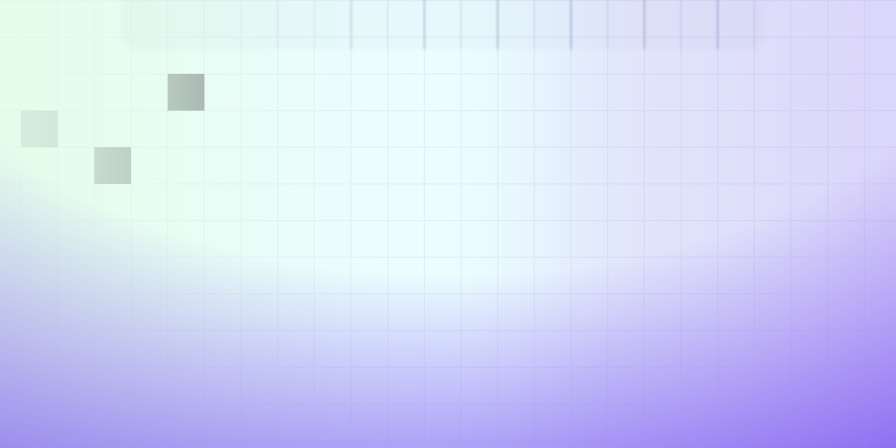
Write a Shadertoy shader that draws this background.

```glsl
// Pastel gradient backdrop: mint to lavender dome over violet, with a fine grid and tiles.

const float CELL = 0.08185;                   // grid spacing, canvas height = 1
const vec2 GRID_ORIGIN = vec2(0.0469, 0.0013); // from the top left corner

const vec3 MINT = vec3(0.90, 0.992, 0.925);
const vec3 ICE = vec3(0.922, 0.992, 1.0);
const vec3 PERIWINKLE = vec3(0.88, 0.895, 0.982);
const vec3 LAVENDER = vec3(0.86, 0.842, 0.98);
const vec3 VIOLET = vec3(0.45, 0.30, 0.94);
const vec3 GRID_INK = vec3(0.58, 0.56, 0.90);
const vec3 PANEL_INK = vec3(0.45, 0.50, 0.66);

float boxDistance(vec2 p, vec2 halfSize, float radius) {
    vec2 q = abs(p) - halfSize + radius;
    return length(max(q, 0.0)) + min(max(q.x, q.y), 0.0) - radius;
}

// Coverage of a shape with signed distance d and edge width blur
float coverage(float d, float blur) {
    return clamp(0.5 - d / blur, 0.0, 1.0);
}

// Distance to the nearest multiple of period
float repeatDistance(float x, float period) {
    return abs(x - period * round(x / period));
}

// Horizontal gradient, t from 0 at the left to 1 at the right
vec3 skyColor(float t) {
    vec3 c = mix(MINT, ICE, smoothstep(0.0, 0.5, t));
    c = mix(c, PERIWINKLE, smoothstep(0.49, 0.75, t));
    return mix(c, LAVENDER, smoothstep(0.7, 1.0, t));
}

// Violet strength outside an ellipse centred on the top edge
float violetGlow(vec2 p, float t) {
    float r = length((p - vec2(1.0, 0.0)) / vec2(1.16, 0.612));
    return max(r - 1.0, 0.0) * mix(0.75, 0.88, t);
}

// Soft panel at the top with its own broader bars
vec3 addPanel(vec3 color, vec2 p, vec2 g) {
    float mask = coverage(boxDistance(p - vec2(0.99, 0.0), vec2(0.722, 0.11), 0.04), 0.014);
    float bar = 1.0 - smoothstep(0.001, 0.007, repeatDistance(g.x, CELL));
    float major = 1.0 - smoothstep(0.001, 0.007, repeatDistance(g.x - CELL, 2.0 * CELL));
    float fadeIn = smoothstep(0.4, 1.1, p.x);
    float ink = 0.04 + fadeIn * (0.05 * bar + 0.13 * major);
    return mix(color, PANEL_INK, mask * ink);
}

// Three translucent tiles aligned with grid cells
vec3 addTiles(vec3 color, vec2 g, float px) {
    for (int i = 0; i < 3; i++) {
        float k = float(i);
        vec2 cell = vec2(2.0 * k, 2.0 + mod(k + 1.0, 3.0));
        vec2 local = g / CELL - cell - 0.5;
        float mask = coverage(boxDistance(local * CELL, vec2(0.5 * CELL), 0.0), px);
        float shade = (0.075 + 0.08 * k) * (1.0 + 0.25 * local.x);
        color *= 1.0 - mask * shade;
    }
    return color;
}

void mainImage(out vec4 fragColor, in vec2 fragCoord) {
    float px = 1.0 / iResolution.y;
    vec2 p = vec2(fragCoord.x, iResolution.y - fragCoord.y) * px; // y runs down
    float t = fragCoord.x / iResolution.x;
    vec2 g = p - GRID_ORIGIN;

    // Gradient and glow
    vec3 color = mix(skyColor(t), VIOLET, violetGlow(p, t));

    // Top panel
    color = addPanel(color, p, g);

    // Fine grid, fainter at the left
    float lineX = coverage(repeatDistance(g.x, CELL) - 0.0013, px);
    float lineY = coverage(repeatDistance(g.y, CELL) - 0.0013, px);
    float gridInk = mix(0.045, 0.13, smoothstep(0.0, 0.6, t));
    color = mix(color, GRID_INK, max(lineX, lineY) * gridInk);

    // Tiles
    color = addTiles(color, g, px);

    fragColor = vec4(color, 1.0);
}
```
